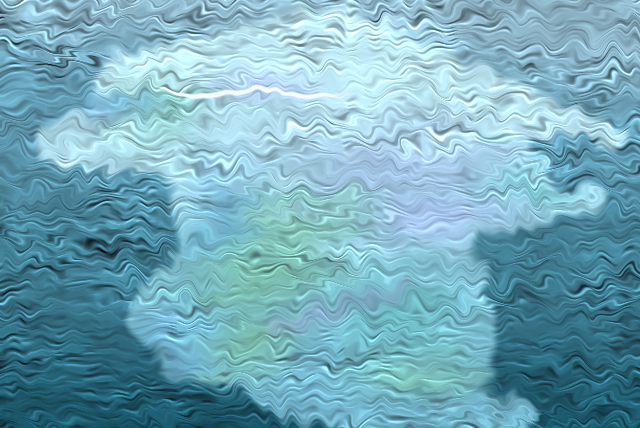
Give the GLSL for this background, as a Shadertoy shader.

```glsl
// A pale, iridescent island of light floating on rippled teal water.
// Soft tapered capsules shape the island, gaussian tints colour it, and a
// two-stage noise warp curls colours and fine threads alike.

const vec3 ABYSS = vec3(0.09, 0.31, 0.38);
const vec3 TEAL = vec3(0.24, 0.47, 0.55);
const vec3 SLATE = vec3(0.37, 0.59, 0.68);
const vec3 MIST = vec3(0.54, 0.69, 0.76);
const vec3 ICE = vec3(0.73, 0.89, 0.94);
const vec3 SKY = vec3(0.43, 0.68, 0.77);
const vec3 GREEN = vec3(0.48, 0.74, 0.66);
const vec3 BLUE = vec3(0.41, 0.69, 0.87);
const vec3 LILAC = vec3(0.63, 0.72, 0.90);
const vec3 AQUA = vec3(0.43, 0.77, 0.79);

float hash(vec2 p) {
    vec3 q = fract(p.xyx * vec3(0.1031, 0.1030, 0.0973));
    q += dot(q, q.yzx + 33.33);
    return fract((q.x + q.y) * q.z);
}

// Value noise in -1..1
float noise(vec2 p) {
    vec2 i = floor(p), f = fract(p);
    f = f * f * (3.0 - 2.0 * f);
    float low = mix(hash(i), hash(i + vec2(1, 0)), f.x);
    float high = mix(hash(i + vec2(0, 1)), hash(i + vec2(1, 1)), f.x);
    return 2.0 * mix(low, high, f.y) - 1.0;
}

// Signed distance to a capsule with a different radius at each end
float taper(vec2 p, vec2 a, vec2 b, float ra, float rb) {
    vec2 ab = b - a;
    float h = clamp(dot(p - a, ab) / dot(ab, ab), 0.0, 1.0);
    return length(p - a - ab * h) - mix(ra, rb, h);
}

float blend(float a, float b) {
    float h = max(0.04 - abs(a - b), 0.0);
    return min(a, b) - h * h / 0.16;
}

// Rolling waves: a broad uneven swell, then small curls on top of it
vec2 rollWaves(vec2 p) {
    float swell = 0.9 + 0.5 * noise(p * vec2(5.0, 9.0) + 7.0);
    float phase = 88.0 * p.x + 5.0 * noise(p * vec2(7.0, 19.0)) + 14.0 * p.y;
    float lift = 0.007 * sin(phase) + 0.016 * noise(p * vec2(23.0, 19.0) + 31.0);
    float drift = 0.014 * noise(p * vec2(13.0, 25.0) + 53.0);
    vec2 q = p + vec2(drift, lift * swell);
    float curl = 0.006 * noise(q * vec2(38.0, 34.0) + 11.0);
    return q + vec2(0.8 * curl, curl);
}

// Fine threads that follow the warped rows, with sharp ridges between them
float ripples(vec2 p) {
    float sum = 0.0, weight = 0.27;
    vec2 scale = vec2(8.0, 32.0);
    for (int i = 0; i < 4; i++) {
        float n = noise(p * scale + float(i) * 19.0);
        sum += weight * mix(n, 0.8 - 2.0 * abs(n), 0.4);
        scale *= vec2(1.6, 1.75);
        weight *= 1.16;
    }
    return sum;
}

float island(vec2 p) {
    float d = taper(p, vec2(0.29, 0.80), vec2(0.78, 0.87), 0.085, 0.10);
    d = blend(d, taper(p, vec2(0.80, 0.86), vec2(1.43, 0.675), 0.11, 0.035));
    d = blend(d, taper(p, vec2(0.15, 0.665), vec2(0.42, 0.70), 0.055, 0.11));
    d = blend(d, taper(p, vec2(0.50, 0.62), vec2(1.20, 0.58), 0.10, 0.10));
    d = blend(d, taper(p, vec2(1.10, 0.51), vec2(1.41, 0.535), 0.06, 0.02));
    d = blend(d, taper(p, vec2(0.78, 0.61), vec2(0.76, 0.36), 0.36, 0.35));
    d = blend(d, taper(p, vec2(0.42, 0.27), vec2(0.46, 0.20), 0.11, 0.10));
    d = blend(d, taper(p, vec2(1.05, 0.30), vec2(1.06, 0.17), 0.10, 0.10));
    d = blend(d, taper(p, vec2(0.85, 0.03), vec2(1.19, 0.02), 0.07, 0.06));
    float inlet = taper(p, vec2(1.27, 0.655), vec2(1.38, 0.655), 0.027, 0.022);
    return max(d, -inlet);
}

vec3 water(vec2 p) {
    vec3 col = mix(ABYSS, TEAL, smoothstep(-0.05, 0.40, p.y));
    col = mix(col, SLATE, smoothstep(0.36, 0.76, p.y));
    return mix(col, MIST, smoothstep(0.72, 0.98, p.y + 0.08 * (p.x - 0.75)));
}

vec3 tint(vec3 col, vec2 p, vec2 center, vec2 size, vec3 hue, float amount) {
    vec2 q = (p - center) / size;
    return mix(col, hue, amount * exp(-dot(q, q)));
}

vec3 iridescence(vec2 p) {
    vec3 col = mix(SKY, ICE, smoothstep(0.10, 0.85, p.y));
    col = tint(col, p, vec2(0.26, 0.74), vec2(0.15, 0.04), BLUE, 0.7);
    col = tint(col, p, vec2(0.53, 0.46), vec2(0.08, 0.16), BLUE, 0.9);
    col = tint(col, p, vec2(0.44, 0.24), vec2(0.10, 0.13), BLUE, 0.6);
    col = tint(col, p, vec2(0.38, 0.75), vec2(0.12, 0.09), GREEN, 0.6);
    col = tint(col, p, vec2(0.67, 0.47), vec2(0.14, 0.11), GREEN, 0.8);
    col = tint(col, p, vec2(0.58, 0.34), vec2(0.18, 0.08), GREEN, 0.9);
    col = tint(col, p, vec2(0.56, 0.19), vec2(0.10, 0.07), GREEN, 0.85);
    col = tint(col, p, vec2(1.01, 0.13), vec2(0.13, 0.07), GREEN, 0.7);
    col = tint(col, p, vec2(0.93, 0.27), vec2(0.17, 0.09), AQUA, 0.7);
    col = tint(col, p, vec2(1.22, 0.56), vec2(0.13, 0.06), AQUA, 0.8);
    col = tint(col, p, vec2(0.64, 0.80), vec2(0.14, 0.04), LILAC, 0.7);
    col = tint(col, p, vec2(0.92, 0.61), vec2(0.30, 0.09), LILAC, 0.6);
    col = tint(col, p, vec2(1.03, 0.50), vec2(0.15, 0.05), LILAC, 0.75);
    float vein = taper(p, vec2(0.61, 0.21), vec2(0.95, 0.32), 0.0, 0.0);
    return mix(col, LILAC * 0.87, 0.5 * exp(-vein * vein * 1800.0));
}

// Bright crest, thin at both ends
float crest(vec2 p) {
    float along = clamp((p.x - 0.36) / 0.49, 0.0, 1.0);
    float path = 0.782 + 0.017 * cos(along * 13.0) * (1.0 - along);
    float width = 0.010 * sqrt(along * (1.0 - along)) + 0.0005;
    return (1.0 - smoothstep(width * 0.5, width * 1.5, abs(p.y - path)))
        * smoothstep(0.0, 0.06, along) * smoothstep(1.0, 0.8, along);
}

void mainImage(out vec4 fragColor, in vec2 fragCoord) {
    vec2 p = (fragCoord - 0.5 * iResolution.xy) / iResolution.y + vec2(0.75, 0.5);
    vec2 q = rollWaves(p);
    float streak = noise(q * vec2(6.0, 26.0) + 90.0);
    float inside = 1.0 - smoothstep(-0.018, 0.010, island(q) + 0.010 * streak);
    vec3 glow = iridescence(q + streak * vec2(0.05, 0.025));
    vec3 col = mix(water(q), glow * (1.0 + 0.05 * streak), inside);
    float relief = ripples(q) - 0.5 * ripples(q + vec2(0.002, 0.005));
    float calm = clamp(0.95 + 0.7 * noise(p * vec2(7.0, 13.0) + 71.0), 0.4, 1.5);
    col *= 1.0 + relief * calm * mix(0.85, 0.50, inside);
    col += 0.07 * calm * smoothstep(0.12, 0.5, relief);
    col = mix(col, vec3(0.97, 0.99, 1.0), crest(mix(p, q, 0.4)));
    fragColor = vec4(clamp(col, 0.0, 1.0), 1.0);
}
```
